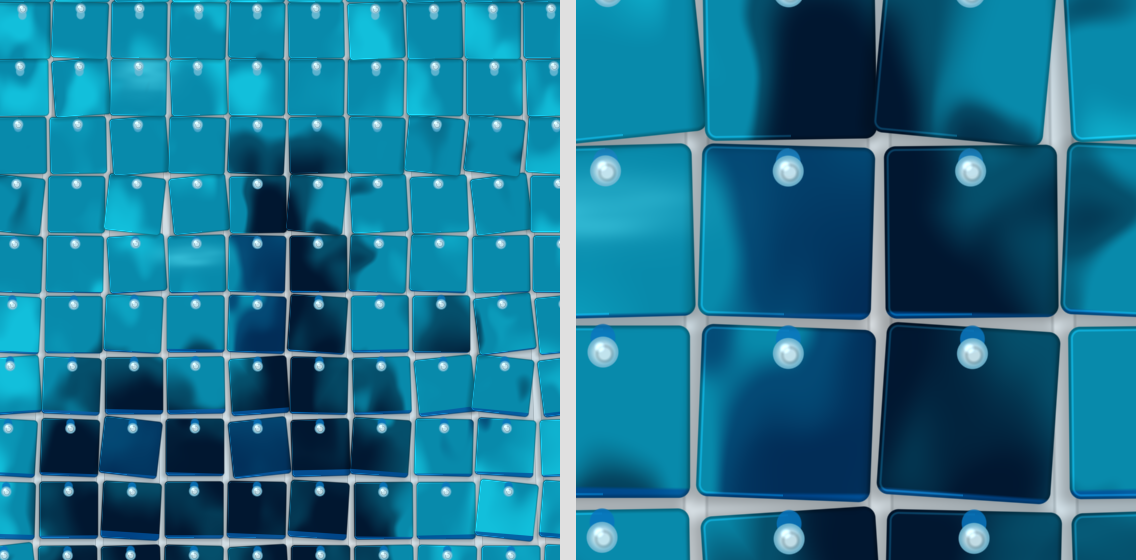
Left, the full canvas; right, a detail of the centre.
Write a Shadertoy shader that draws this pattern.

```glsl
// A wall of glossy blue square sequins, each hanging from a clear pin.
// Rows and columns widen slightly downward; every tile swings by a hash and
// mirrors a shared field of light, broken into soft folds by noise.

#define FIRST_PIN vec2(0.4596, 0.0156)  // pin of column 4, row 0 (y down)
#define COL_PITCH 0.105
#define COL_GROW 0.0009
#define ROW_PITCH 0.102
#define ROW_GROW 0.00072
#define TILE_HALF vec2(0.0503, 0.0513)
#define CORNER 0.007
#define SWING 0.13
#define PIN_RADIUS 0.0092
#define FOLD_AMOUNT 0.68

const vec3 NAVY = vec3(0.005, 0.09, 0.19);
const vec3 DEEP = vec3(0.02, 0.31, 0.42);
const vec3 TEAL = vec3(0.03, 0.54, 0.67);
const vec3 CYAN = vec3(0.07, 0.75, 0.86);
const vec3 RIM = vec3(0.01, 0.33, 0.62);
const vec3 WALL = vec3(0.72, 0.80, 0.84);

float hash(vec2 p) {
    p = fract(p * vec2(0.1731, 0.3187) + 0.37);
    p += dot(p, p.yx + 27.13);
    return fract(p.x * p.y * 41.7);
}

float noise(vec2 p) {
    vec2 i = floor(p), f = fract(p);
    f = f * f * (3.0 - 2.0 * f);
    return mix(mix(hash(i), hash(i + vec2(1, 0)), f.x),
               mix(hash(i + vec2(0, 1)), hash(i + 1.0), f.x), f.y);
}

float roundBox(vec2 p, vec2 halfSize, float r) {
    vec2 q = abs(p) - halfSize + r;
    return length(max(q, 0.0)) + min(max(q.x, q.y), 0.0) - r;
}

float bump(vec2 p, vec2 c, vec2 size) {
    vec2 q = (p - c) / size;
    return exp(-dot(q, q));
}

float cover(float d) {
    float px = 1.0 / iResolution.y;
    return smoothstep(px, -px, d);
}

vec2 pinPosition(vec2 cell) {
    return FIRST_PIN + vec2((cell.x - 4.0) * (COL_PITCH + COL_GROW * cell.y),
                            cell.y * (ROW_PITCH + ROW_GROW * cell.y));
}

// Inverse of pinPosition
vec2 gridPosition(vec2 p) {
    float disc = ROW_PITCH * ROW_PITCH + 4.0 * ROW_GROW * (p.y - FIRST_PIN.y);
    float row = (sqrt(disc) - ROW_PITCH) / (2.0 * ROW_GROW);
    return vec2(4.0 + (p.x - FIRST_PIN.x) / (COL_PITCH + COL_GROW * row), row);
}

// Brightness of the mirrored room: a dark figure in the middle, a dark foot
float roomLight(vec2 g) {
    float figure = bump(g, vec2(4.55, g.y), vec2(0.9, 1.0)) * smoothstep(1.2, 2.5, g.y);
    float foot = smoothstep(4.5, 7.0, g.y) * smoothstep(0.1, 0.9, g.x) * smoothstep(6.7, 5.3, g.x);
    float side = bump(g, vec2(7.1, 5.8), vec2(1.5, 1.4));
    float left = bump(g, vec2(-0.2, 2.7), vec2(0.7, 0.9));
    float lamp = bump(g, vec2(8.2, 8.1), vec2(1.0, 0.6));
    return 0.78 - 0.72 * max(figure, foot) - 0.36 * side - 0.2 * left + 0.22 * lamp;
}

// u spans -1..1 across the tile
vec3 tileColor(vec2 cell, vec2 u) {
    float h = hash(cell + 3.7);
    vec2 g = cell + 0.4 * u;
    vec2 q = u * vec2(0.8, 0.6) + cell * 1.7 + h * 2.0;
    float fold = noise(q + 0.5 * noise(q * 2.0 + 5.0)) - 0.5;
    float f = roomLight(g) + FOLD_AMOUNT * fold + 0.16 * (h - 0.5);
    vec3 dark = mix(NAVY, DEEP, smoothstep(-0.05, 0.4, f - 0.1 * u.y));
    dark = mix(dark, RIM * 0.8, 0.5 * step(0.8, h));
    vec3 light = mix(TEAL, CYAN, smoothstep(0.74, 1.08, f + 0.06 * u.y));
    vec3 col = mix(dark, light, smoothstep(0.36, 0.54, f));
    float glow = bump(g, vec2(2.1, 0.75), vec2(0.45, 0.3)) + bump(g, vec2(2.9, 3.9), vec2(0.5, 0.14));
    col = mix(col, vec3(0.35, 0.9, 0.98), 0.75 * glow * (0.5 + 0.5 * noise(g * vec2(3, 12))));
    // Blue bevel along the lower edge, wider in the lower rows
    float bevel = 0.26 * smoothstep(2.0, 8.0, cell.y) * (0.35 + 0.65 * hash(cell + 8.1));
    float slant = 0.07 * (h - 0.5) * u.x;
    return mix(col, RIM + 0.1 * fold, 0.85 * smoothstep(-0.02, 0.03, u.y - 1.0 + bevel + slant) * step(0.02, bevel));
}

void mainImage(out vec4 fragColor, in vec2 fragCoord) {
    vec2 p = fragCoord / iResolution.y;
    p.y = 1.0 - p.y;
    vec2 grid = gridPosition(p);
    vec2 base = floor(grid + vec2(0.5, 0.12));

    // Wall with a cool or warm cast and faint clear backing strips
    vec3 col = mix(WALL, vec3(0.80, 0.79, 0.79), 0.7 * noise(p * 6.0));
    float strip = abs(fract(grid.x) - 0.5);
    col += 0.07 * smoothstep(0.07, 0.05, strip) - 0.1 * smoothstep(0.015, 0.0, abs(strip - 0.06));

    // Upper rows are laid over lower rows
    for (int k = 0; k < 9; k++) {
        vec2 cell = base + vec2(k % 3 - 1, 1 - k / 3);
        vec2 d = p - pinPosition(cell) - 0.0015 * (hash(cell + 1.9) - 0.5);
        float swing = 2.0 * hash(cell) - 1.0;
        float a = SWING * swing * (0.3 + 0.7 * abs(swing)) * smoothstep(-3.0, 3.0, cell.y);
        vec2 local = mat2(cos(a), sin(a), -sin(a), cos(a)) * d - vec2(0.0, 0.0385 - 0.0006 * cell.y);
        vec2 size = TILE_HALF + vec2(0.0003 * cell.y, 0.0);
        float box = roundBox(local, size, CORNER);
        float shadow = roundBox(local + vec2(0.004, -0.002), size, CORNER);
        col *= 1.0 - 0.22 * smoothstep(0.008, -0.004, shadow);
        vec3 tile = tileColor(cell, local / size);
        tile *= 1.0 - 0.25 * smoothstep(-0.003, 0.0, box);
        tile += vec3(0.03, 0.16, 0.2) * smoothstep(0.0012, 0.0, abs(box + 0.0022)) * step(local.x, 0.0);
        col = mix(col, tile, cover(box));

        // Pin: stem seen above or below the dome, then the clear dome
        float view = smoothstep(0.0, 5.5, cell.y);
        float stem = length((d - vec2(0.0, mix(0.011, -0.009, view))) * vec2(1.0, 0.9)) - 0.8 * PIN_RADIUS;
        col = mix(col, mix(vec3(0.45, 0.75, 0.84), vec3(0.03, 0.46, 0.75), view), 0.85 * cover(stem));
        float r = length(d);
        vec3 dome = mix(vec3(0.82, 0.92, 0.95), vec3(0.45, 0.72, 0.82), smoothstep(0.4, 1.0, r / PIN_RADIUS));
        dome -= 0.14 * smoothstep(0.0018, 0.0, abs(length(d - vec2(0.001)) - 0.0045));
        dome += 0.25 * smoothstep(0.004, 0.001, length(d + vec2(0.002, 0.003)));
        col = mix(col, dome, 0.92 * cover(r - PIN_RADIUS));
    }
    fragColor = vec4(clamp(col, 0.0, 1.0), 1.0);
}
```
